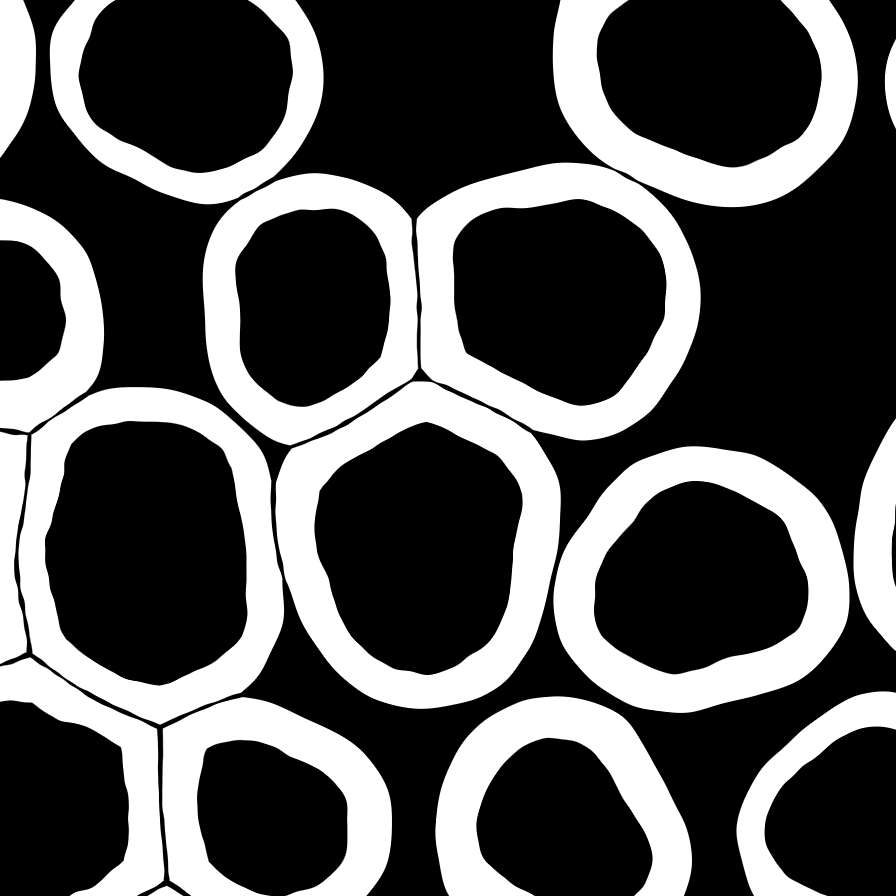
Give the GLSL for this pattern, as a WebGL 1 fragment shader.

```glsl
precision highp float;
// Thick-walled, rounded plant cells: white rings on black, parted by thin seams.

uniform vec2 u_resolution;

const vec2 PITCH = vec2(0.318, 0.276);   // spacing of the staggered cell layout
const float JITTER = 0.30;               // centre scatter, as a share of the pitch
const float MISSING = 0.12;              // share of empty sites
const float SEAM = 0.0021;               // half width of the gap between cells
const float FAR = 10.0;
const vec3 WALL_COLOR = vec3(1.0);
const vec3 VOID_COLOR = vec3(0.0);

float hash(vec2 p) {
  return fract(sin(dot(p, vec2(127.1, 311.7))) * 43758.5453);
}

float valueNoise(vec2 p) {
  vec2 i = floor(p);
  vec2 f = fract(p);
  vec2 u = f * f * (3.0 - 2.0 * f);
  float low = mix(hash(i), hash(i + vec2(1.0, 0.0)), u.x);
  float high = mix(hash(i + vec2(0.0, 1.0)), hash(i + vec2(1.0, 1.0)), u.x);
  return mix(low, high, u.y) * 2.0 - 1.0;
}

float smoothMax(float a, float b, float k) {
  float h = max(k - abs(a - b), 0.0) / k;
  return max(a, b) + 0.25 * h * h * k;
}

// Distance to a rounded cell with an oval, slightly three-sided outline
float cellDistance(vec2 p, vec2 id) {
  float radius = mix(0.130, 0.182, hash(id + 17.3));
  float angle = atan(p.y, p.x);
  float phase = 6.2832 * hash(id + 5.9);
  float outline = 1.0 + 0.065 * sin(2.0 * angle + phase)
                + 0.040 * sin(3.0 * angle + 2.7 * phase)
                + 0.014 * sin(5.0 * angle + 4.1 * phase);
  return length(p) - radius * outline;
}

// Nearest and second nearest cell distance (x, y) and the nearest cell's id (z, w)
vec4 nearestCells(vec2 p) {
  vec4 nearest = vec4(FAR, FAR, 0.0, 0.0);
  float baseRow = floor(p.y / PITCH.y);
  for (int j = -1; j <= 1; j++) {
    float row = baseRow + float(j);
    float stagger = 0.5 * mod(row, 2.0);
    float baseColumn = floor(p.x / PITCH.x - stagger);
    for (int i = -1; i <= 1; i++) {
      vec2 id = vec2(baseColumn + float(i), row);
      vec2 scatter = (vec2(hash(id), hash(id + 41.7)) - 0.5) * JITTER;
      vec2 center = (id + vec2(0.5 + stagger, 0.5) + scatter) * PITCH;
      float d = cellDistance(p - center, id);
      if (hash(id + 73.1) < MISSING) d = FAR;
      if (d < nearest.x) {
        nearest = vec4(d, nearest.x, id);
      } else {
        nearest.y = min(nearest.y, d);
      }
    }
  }
  return nearest;
}

// Coverage of the area where distance is negative
float fill(float distance, float pixel) {
  return clamp(0.5 - distance / pixel, 0.0, 1.0);
}

void main() {
  float pixel = 1.0 / min(u_resolution.x, u_resolution.y);
  vec2 p = gl_FragCoord.xy * pixel + vec2(3.0, 5.0);

  vec4 cells = nearestCells(p);
  vec2 id = cells.zw;

  // Neighbours press flat against each other along a slightly ragged seam
  float seam = 0.5 * (cells.x - cells.y) + 0.0012 * valueNoise(p * 70.0);
  float rim = cells.x + 0.0025 * valueNoise(p * 26.0 + 9.0);
  float outer = max(rim, seam + SEAM);

  // The hollow follows the outline at wall thickness, with softer corners
  float thickness = mix(0.033, 0.048, hash(id + 29.5));
  float ragged = 0.006 * valueNoise(p * 17.0 + id * 3.7)
               + 0.0018 * valueNoise(p * 48.0);
  float hollow = smoothMax(cells.x, seam, 0.022) + thickness + ragged;

  float wall = fill(outer, pixel) * (1.0 - fill(hollow, pixel));
  gl_FragColor = vec4(mix(VOID_COLOR, WALL_COLOR, wall), 1.0);
}
```
